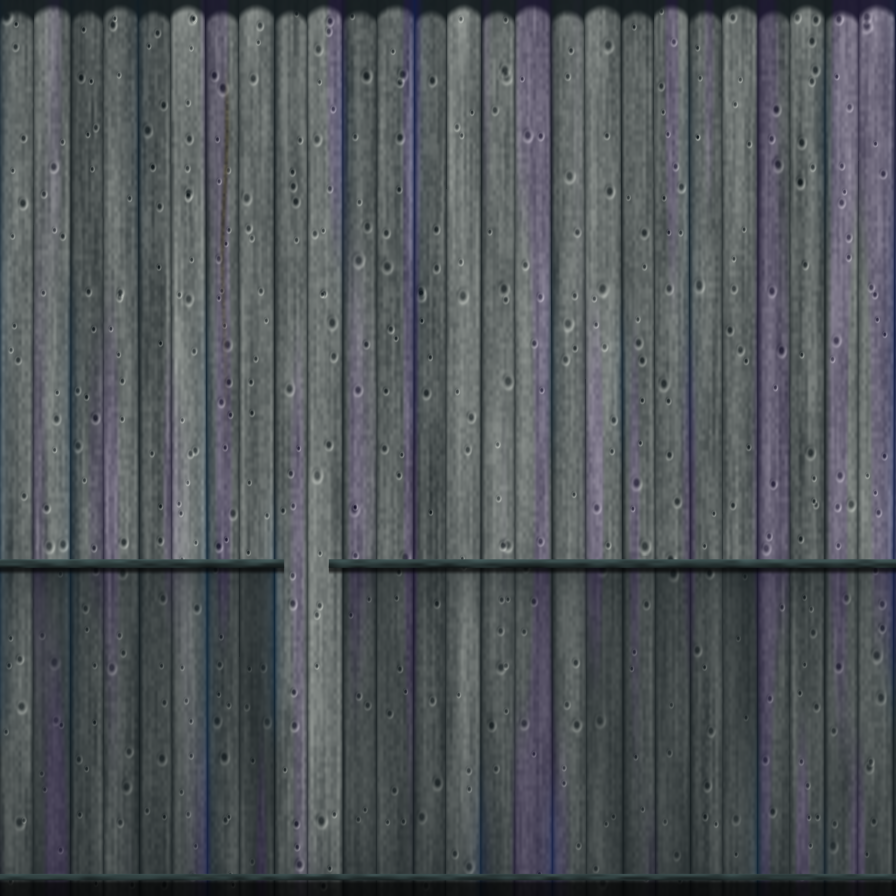
Reproduce this texture procedurally as a Shadertoy shader.

```glsl
// Weathered board-on-board timber wall: pairs of recessed and raised planks,
// crossed by a broken middle rail and a bottom rail. Planks come from a
// repeated coordinate; grain, stains and knots come from hashed value noise.

const float PAIRS = 13.0;            // plank pairs across the canvas
const float SPLIT = 0.48;            // recessed share of each pair
const float SEAM_WOBBLE = 0.09;      // irregularity of the plank widths
const float MID_RAIL_Y = 0.371;
const float MID_RAIL_HALF = 0.0048;
const vec2  RAIL_GAP = vec2(0.317, 0.367);
const float GAP_PAIR = 4.0;          // pair left clean where the rail breaks
const float LOW_RAIL_Y = 0.021;
const float LOW_RAIL_HALF = 0.0036;
const float KNOT_CHANCE = 0.42;

const vec3 SHADOW = vec3(0.075, 0.105, 0.115);
const vec3 PALE   = vec3(0.68, 0.70, 0.68);
const vec3 RAIL   = vec3(0.17, 0.225, 0.225);
const vec3 VIOLET = vec3(0.025, -0.020, 0.060);
const vec3 BLUE   = vec3(-0.030, 0.025, 0.085);
const vec3 MOSS   = vec3(0.23, 0.22, 0.14);

float hash(vec2 p) {
    vec3 q = fract(p.xyx * 0.1031);
    q += dot(q, q.yzx + 33.33);
    return fract((q.x + q.y) * q.z);
}

float noise(vec2 p) {
    vec2 i = floor(p), f = fract(p);
    f = f * f * (3.0 - 2.0 * f);
    return mix(mix(hash(i), hash(i + vec2(1, 0)), f.x),
               mix(hash(i + vec2(0, 1)), hash(i + vec2(1, 1)), f.x), f.y);
}

// Returns a soft horizontal band centred on y = centre.
float band(float y, float centre, float halfWidth, float blur) {
    return 1.0 - smoothstep(halfWidth - blur, halfWidth + blur, abs(y - centre));
}

// Tone change from knots on one plank: dark core, pale lit rim.
// The sideways grain push is returned in y.
vec2 knots(float board, float across, float y, float width) {
    vec2 result = vec2(0.0);
    for (int layer = 0; layer < 2; layer++) {
        float rows = 17.0 + 12.0 * float(layer);
        float row = floor(y * rows);
        vec2 id = vec2(board + 41.0 * float(layer), row);
        float present = step(hash(id + 7.0), KNOT_CHANCE);
        vec2 centre = vec2(mix(0.2, 0.8, hash(id + 19.0)), mix(0.32, 0.68, hash(id + 53.0)));
        vec2 q = vec2((across - centre.x) * width, (fract(y * rows) - centre.y) / rows);
        float radius = mix(0.0018, 0.0046, pow(hash(id + 83.0), 2.0));
        float d = length(q * vec2(1.0, 0.72)) / radius;
        float core = 1.0 - smoothstep(0.3, 1.1, d);
        float rim = exp(-pow((d - 1.35) / 0.4, 2.0));
        float lit = 0.4 + 0.6 * (q.x - q.y) / (length(q) + 0.0005);
        result += present * vec2(0.25 * rim * lit - 0.32 * core, q.x * exp(-d * d * 0.8));
    }
    return result;
}

void mainImage(out vec4 fragColor, in vec2 fragCoord) {
    vec2 uv = fragCoord / iResolution.xy;
    float blur = max(0.8 / iResolution.y, 0.0008);

    // Plank layout
    float s = uv.x * PAIRS;
    s += SEAM_WOBBLE * (noise(vec2(s, uv.y * 0.6 + 3.0)) - 0.5);
    float pair = floor(s), f = fract(s);
    float raised = step(SPLIT, f);
    float board = pair * 2.0 + raised;
    float share = mix(SPLIT, 1.0 - SPLIT, raised);
    float across = (f - raised * SPLIT) / share;

    // Wood grain, from broad streaks to fine speckle
    vec2 knot = knots(board, across, uv.y, share / PAIRS);
    vec2 g = vec2(uv.x - 0.7 * knot.y, uv.y) + vec2(0.0, board * 1.37);
    float tone = 0.49 + 0.15 * (hash(vec2(board, 5.0)) - 0.5) + 0.045 * raised;
    tone += 0.22 * (noise(g * vec2(85.0, 2.6)) - 0.5);
    tone += 0.17 * (noise(g * vec2(310.0, 13.0)) - 0.5);
    tone += 0.15 * (noise(g * vec2(270.0, 170.0)) - 0.5);
    tone += 0.10 * (noise(g * vec2(40.0, 9.0)) - 0.5);
    tone += knot.x;

    // Pale weathering: rubbed edges and bleached plank tops
    float edge = exp(-pow((across - 0.12) / 0.07, 2.0)) + exp(-pow((across - 0.90) / 0.06, 2.0));
    tone += 0.13 * edge * smoothstep(0.4, 0.85, noise(vec2(board * 3.1, uv.y * 5.0)));
    float crown = exp(-pow((across - 0.45) / 0.28, 2.0)) * raised;
    tone += 0.26 * crown * exp((uv.y - 1.0) / 0.055) * hash(vec2(board, 31.0));

    // Darker, damp wood below the middle rail
    float below = smoothstep(MID_RAIL_Y + blur, MID_RAIL_Y - blur, uv.y);
    below *= 1.0 - step(abs(pair - GAP_PAIR), 0.5);
    float damp = mix(0.18, 0.48, hash(vec2(board, 71.0)));
    damp += 0.30 * (noise(vec2(uv.x * 42.0, uv.y * 4.0)) - 0.5);
    damp += 0.25 * exp((uv.y - MID_RAIL_Y) / 0.025);
    tone *= 1.0 - below * clamp(damp, 0.0, 0.85);

    // Seams: deep shadow beside raised planks, thin line inside each pair
    float deep = max(exp(-f / 0.055), exp(-(1.0 - f) / 0.022));
    float thin = exp(-abs(f - SPLIT) / 0.026);
    tone *= (1.0 - 0.88 * deep) * (1.0 - 0.62 * thin);

    // Rounded plank tops under a dark eave, and grime at the foot
    float top = 0.995 - 0.010 * pow(2.0 * across - 1.0, 2.0) - 0.006 * (1.0 - raised);
    tone *= 1.0 - 0.92 * smoothstep(top - 0.010, top + 0.002, uv.y);
    tone *= 1.0 - 0.30 * exp(-uv.y / 0.05);

    // Colour with violet, blue and mossy stains
    vec3 color = mix(SHADOW, PALE, clamp(tone, 0.0, 1.0));
    color += VIOLET * smoothstep(0.55, 0.85, noise(vec2(uv.x * 48.0, uv.y * 2.2 + 9.0)));
    float seep = exp(-min(f, 1.0 - f) / 0.07);
    color += BLUE * seep * smoothstep(0.5, 0.9, noise(vec2(floor(s + 0.5) * 2.7, uv.y * 3.5)));
    float drip = uv.x - 0.251 - 0.008 * (noise(vec2(2.0, uv.y * 7.0)) - 0.5);
    float dripMask = exp(-pow(drip / 0.003, 2.0)) * smoothstep(0.42, 0.8, uv.y) * smoothstep(0.94, 0.86, uv.y);
    color = mix(color, MOSS * (0.6 + 0.8 * noise(uv * 280.0)), 0.65 * dripMask);

    // Rails with a lit upper edge and a shadow beneath
    float open = smoothstep(RAIL_GAP.x - blur, RAIL_GAP.x + blur, uv.x)
               * smoothstep(RAIL_GAP.y + blur, RAIL_GAP.y - blur, uv.x);
    float mid = band(uv.y, MID_RAIL_Y, MID_RAIL_HALF, blur) * (1.0 - open);
    float low = band(uv.y, LOW_RAIL_Y, LOW_RAIL_HALF, blur);
    float midShade = band(uv.y, MID_RAIL_Y - 0.006, 0.004, 0.003) * (1.0 - open);
    float foot = smoothstep(LOW_RAIL_Y, LOW_RAIL_Y - 0.008, uv.y);
    color *= (1.0 - 0.65 * midShade) * (1.0 - 0.72 * foot);
    float lift = mix(uv.y - LOW_RAIL_Y, uv.y - MID_RAIL_Y, step(0.2, uv.y)) / MID_RAIL_HALF;
    vec3 rail = RAIL * (1.0 + 0.45 * lift + 0.5 * (noise(uv * vec2(60.0, 300.0)) - 0.5));
    color = mix(color, rail, max(mid, low));

    fragColor = vec4(clamp(color, 0.0, 1.0), 1.0);
}
```
